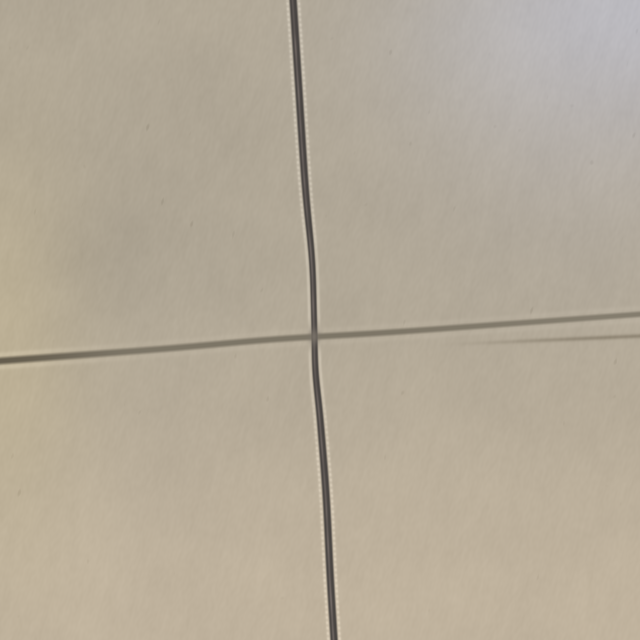
A WebGL 2 fragment shader for this texture:

```glsl
#version 300 es
precision highp float;
// Pale stone slabs meeting at a dark upright joint and a softer level joint.
// Broad colour gradients and slanted gradient noise make the stone; each joint
// is a bent line whose signed distance drives a dark core and bright edges.
uniform vec2 u_resolution;
out vec4 fragColor;

#define JOINT_HALF_WIDTH 0.0062
#define LEVEL_HALF_WIDTH 0.0050
#define RIM_STRENGTH 0.11
#define MOTTLE_STRENGTH 0.034
#define STREAK_STRENGTH 0.022
#define GRAIN_STRENGTH 0.012
#define CROSSING vec2(0.491, 0.474)

const vec3 STONE = vec3(0.690, 0.653, 0.585);
const vec3 WARM_STONE = vec3(0.752, 0.700, 0.617);
const vec3 OCHRE = vec3(0.755, 0.702, 0.580);
const vec3 SKY_SHEEN = vec3(0.755, 0.765, 0.815);
const vec3 JOINT_DARK = vec3(0.265, 0.250, 0.240);
const vec3 JOINT_STRAND = vec3(0.440, 0.405, 0.390);
const vec3 LEVEL_SHADE = vec3(0.470, 0.442, 0.385);

vec2 hashGradient(vec2 cell) {
    vec3 q = fract(cell.xyx * vec3(0.1031, 0.1030, 0.0973));
    q += dot(q, q.yzx + 33.33);
    float angle = 6.2832 * fract((q.x + q.y) * q.z);
    return vec2(cos(angle), sin(angle));
}

float gradientNoise(vec2 p) {
    vec2 i = floor(p), f = fract(p);
    vec2 s = f * f * f * (f * (f * 6.0 - 15.0) + 10.0);
    float a = dot(hashGradient(i), f);
    float b = dot(hashGradient(i + vec2(1, 0)), f - vec2(1, 0));
    float c = dot(hashGradient(i + vec2(0, 1)), f - vec2(0, 1));
    float d = dot(hashGradient(i + vec2(1, 1)), f - vec2(1, 1));
    return mix(mix(a, b, s.x), mix(c, d, s.x), s.y);
}

float fbm(vec2 p) {
    float sum = 0.0, amplitude = 0.5;
    for (int i = 0; i < 4; i++) {
        sum += amplitude * gradientNoise(p);
        p = mat2(1.6, 1.2, -1.2, 1.6) * p + 7.3;
        amplitude *= 0.5;
    }
    return sum;
}

float bell(float x, float width) {
    return exp(-x * x / (width * width));
}

// Centre lines of the joints
float uprightX(float y) {
    return 0.522 - 0.064 * y + 0.0035 * bell(y - 0.59, 0.08)
         - 0.0022 * bell(y - 0.42, 0.05) + 0.002 * bell(y - 0.23, 0.10);
}

float levelY(float x) {
    return 0.436 + 0.073 * x + 0.0025 * bell(x - 0.43, 0.12);
}

vec3 stoneColour(vec2 uv) {
    vec3 col = mix(WARM_STONE, STONE, smoothstep(0.02, 0.62, uv.y));
    col = mix(col, OCHRE, 0.65 * bell(uv.x, 0.13) * bell(uv.y - 0.46, 0.34));
    col *= 1.0 - 0.025 * bell(uv.x - 0.17, 0.12) * bell(uv.y - 0.64, 0.16);

    // Cool reflected light in the upper right corner
    vec2 toCorner = (uv - vec2(1.0, 0.97)) / vec2(0.31, 0.18);
    col = mix(col, SKY_SHEEN, 0.92 * exp(-dot(toCorner, toCorner)));
    vec2 toHaze = (uv - vec2(0.94, 0.85)) / vec2(0.30, 0.27);
    col = mix(col, vec3(0.71, 0.69, 0.68), 0.5 * exp(-dot(toHaze, toHaze)));

    // Cloudy mottling, slanted brush streaks and fine grain
    vec2 slanted = vec2(uv.x - 0.28 * uv.y, uv.y + 0.2 * uv.x);
    float mottle = fbm(uv * 6.0 + 3.7);
    float streak = fbm(slanted * vec2(62.0, 17.0));
    float grain = gradientNoise(slanted * vec2(190.0, 85.0));
    col += MOTTLE_STRENGTH * mottle * vec3(1.0, 0.95, 0.80);
    col += STREAK_STRENGTH * streak + GRAIN_STRENGTH * grain;

    // Sparse small pits
    float pit = smoothstep(0.50, 0.68, gradientNoise(slanted * vec2(72.0, 36.0) + 19.0));
    return col - 0.05 * pit;
}

void main() {
    vec2 uv = gl_FragCoord.xy / u_resolution;
    float aa = 0.9 / min(u_resolution.x, u_resolution.y);
    vec3 col = stoneColour(uv);

    // Level joint: darker at the left end, paler to the right
    float dLevel = uv.y - levelY(uv.x);
    float halfLevel = LEVEL_HALF_WIDTH * mix(1.1, 0.82, uv.x);
    float levelCore = 1.0 - smoothstep(halfLevel * 0.3, halfLevel + 2.0 * aa, abs(dLevel));
    float leftEnd = 1.0 - smoothstep(0.0, 0.22, uv.x);
    vec3 levelColour = LEVEL_SHADE - 0.10 * leftEnd + 0.035 * smoothstep(0.5, 1.0, uv.x);
    col += 0.035 * (0.5 + leftEnd) * bell(abs(dLevel) - 0.010, 0.004);
    col = mix(col, levelColour, levelCore * 0.93);

    // Faint second line fading in from the right
    float dFaint = uv.y - (0.4635 + 0.044 * (uv.x - 0.74));
    col -= 0.135 * smoothstep(0.66, 0.96, uv.x) * bell(dFaint, 0.0035);

    // Upright joint: beaded bright rims, dark core and a paler strand
    float dUpright = uv.x - uprightX(uv.y);
    float narrowing = 1.0 - 0.22 * bell(uv.y - 0.52, 0.16);
    float halfUpright = JOINT_HALF_WIDTH * narrowing;
    float beads = 0.75 + 0.25 * sin(uv.y * 760.0) * smoothstep(0.08, 0.22, abs(uv.y - 0.5));
    float rim = bell(abs(dUpright) - halfUpright - 0.0028, 0.0024);
    col += RIM_STRENGTH * beads * rim * smoothstep(0.0, 0.035, abs(uv.y - CROSSING.y));
    float core = 1.0 - smoothstep(halfUpright * 0.55, halfUpright + aa, abs(dUpright));
    float strand = bell(dUpright + 0.0008, 0.0019) * (0.65 + 0.5 * gradientNoise(uv * vec2(40.0, 24.0)));
    col = mix(col, mix(JOINT_DARK, JOINT_STRAND, strand), core * 0.96);

    // Worn grey filler where the joints cross
    vec2 toCrossing = (uv - CROSSING) / vec2(0.008, 0.013);
    col = mix(col, vec3(0.49, 0.46, 0.42), 0.8 * exp(-dot(toCrossing, toCrossing)));

    fragColor = vec4(clamp(col, 0.0, 1.0), 1.0);
}
```
